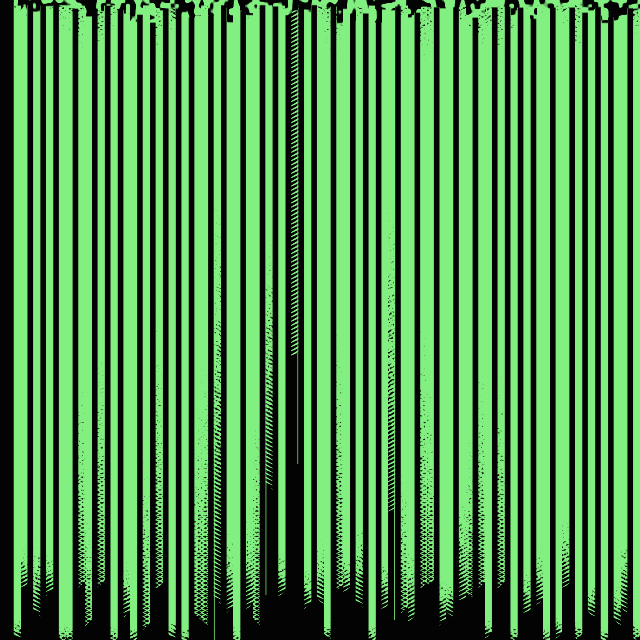
A Shadertoy shader for this pattern:

```glsl
// Upright green bars, one or two lanes wide, on black with one-lane gaps.
// Each lane wears away downward: solid, then grain, then slanted ticks,
// then nothing. A torn fringe runs along the top edge.

float hash(float n) {
    return fract(sin(n * 12.9898) * 43758.5453);
}

float hash2(vec2 p) {
    return fract(sin(dot(p, vec2(12.9898, 78.233))) * 43758.5453);
}

float noise(vec2 p) {
    vec2 i = floor(p), f = fract(p);
    f = f * f * (3.0 - 2.0 * f);
    float low = mix(hash2(i), hash2(i + vec2(1, 0)), f.x);
    float high = mix(hash2(i + vec2(0, 1)), hash2(i + vec2(1, 1)), f.x);
    return mix(low, high, f.y);
}

// Distance from the middle of a slanted tick: 1 on its axis, 0 between ticks
float ticks(float u, float y, float slope) {
    return 1.0 - 2.0 * abs(fract(y / 0.0066 - slope * u * 0.8) - 0.5);
}

// Coverage of one lane; u runs 0..1 across it, y is the canvas height
float lane(float u, float y, float id, bool bare, float px) {
    float kind = hash(id + 7.3);
    float depth = hash(id + 31.7);
    float spread = hash(id + 57.1);
    float slope = hash(id + 83.9) < 0.5 ? -1.0 : 1.0;

    // Heights where the wear starts and where the lane dies out
    float end = 0.015 + 0.075 * depth;
    float onset = end + 0.06 + 0.42 * spread * spread;
    if (kind < 0.35) {
        end = 0.015 * depth - 0.008;
        onset = end + 0.03;
    }
    bool frail = kind > 0.89;
    if (frail) {
        end = 0.04 + 0.26 * depth;
        onset = 0.65 + 0.4 * spread;
    }
    if (bare) {
        end = 0.445;
        slope = 1.0;
    }

    float wear = clamp((onset - y) / (onset - end), 0.0, 1.0);
    float crown = 0.6 * smoothstep(0.99 - 0.14 * spread * depth, 1.0, y);
    wear = bare ? 0.85 : max(wear, crown);

    // Grain gives way to ticks as the wear deepens
    float hatch = ticks(u, y, slope);
    if (!bare && spread > 0.55) hatch = max(hatch, ticks(u, y, -slope));
    float grain = noise(vec2(u * 5.0 + id * 11.0, y * 450.0));
    grain = clamp(0.5 + 1.5 * (grain - 0.5), 0.0, 1.0);
    float body = mix(grain, hatch, bare ? 1.0 : wear);

    float soft = clamp(px / 0.0066, 0.05, 0.3);
    float bias = 1.0 + 0.3 * slope * (0.5 - u);
    float level = mix(-soft, 0.74, wear * bias);
    float cover = smoothstep(level - soft, level + soft, body);
    cover *= clamp((y - end - 0.01 * slope * (u - 0.5)) / px + 0.5, 0.0, 1.0);

    // A hairline outlives the frail lanes along one side
    if (bare || frail) {
        float side = slope > 0.0 ? 0.98 : 0.02;
        float line = clamp(0.5 + (0.07 - abs(u - side)) * 0.01 / px, 0.0, 1.0);
        cover = max(cover, line * step(end - 0.17, y));
    }
    return cover;
}

void mainImage(out vec4 fragColor, in vec2 fragCoord) {
    vec2 uv = fragCoord / iResolution.xy;
    float px = 1.0 / iResolution.y;
    float x = (uv.x - 0.0221) / 0.01008;
    float aa = px / 0.01008;

    // Bars of random width, laid from left to right
    float green = 0.0;
    float left = 0.0;
    for (int i = 0; i < 50; i++) {
        bool bare = i == 18;
        float width = 1.0 + step(0.72, hash(float(i) + 3.7));
        if (bare) width = 1.0;
        float inside = min(x - left, left + width - x) + 0.065;
        if (inside > -aa) {
            float id = left + clamp(floor(x - left), 0.0, width - 1.0);
            float edge = clamp(0.5 + inside / aa, 0.0, 1.0);
            green = max(green, edge * lane(x - id, uv.y, id, bare, px));
        }
        left += width + 1.0;
    }

    // Torn fringe along the top
    float drop = 0.008 + 0.03 * pow(hash(floor(x) + 19.0), 2.0);
    float torn = smoothstep(-px, px, uv.y - 1.0 + drop) * step(0.0, x);
    float scraps = smoothstep(0.45, 0.6, noise(uv * vec2(130.0, 110.0)));
    green = mix(green, scraps, torn);

    fragColor = vec4(mix(vec3(0.01), vec3(0.51, 0.94, 0.50), green), 1.0);
}
```
